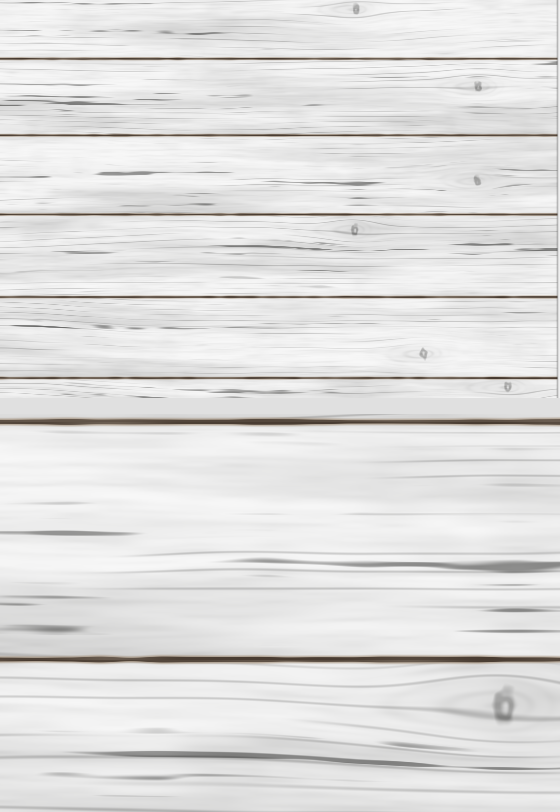
Top, the full canvas; bottom, a detail of the centre.
Give the GLSL for this texture, as a Shadertoy shader.

```glsl
// Whitewashed timber boards: six horizontal planks parted by thin brown seams.
// Each plank has its own stretched-noise grain, broken growth lines, a band of
// dark cracks and one knot that pushes the grain apart. Unit: canvas height.

const vec3 PAINT = vec3(0.972, 0.972, 0.972);
const vec3 INK = vec3(0.36, 0.36, 0.355);
const vec3 SEAM_DARK = vec3(0.27, 0.22, 0.18);
const vec3 SEAM_EDGE = vec3(0.66, 0.59, 0.51);
const vec3 MARGIN = vec3(0.94);
const int SEAMS = 5;
const float FIRST_SEAM = 0.053;
const float PITCH = 0.2;
const float SEAM_HALF = 0.0019;
const float LINE_FREQ = 62.0;    // growth lines per unit of height
const float LINE_WIDTH = 0.12;   // half width, as a share of their spacing
const float TONE_INK = 0.17;
const float FIBRE_INK = 0.11;
const float LINE_INK = 0.24;
const float CRACK_INK = 0.62;
const float MARGIN_X = 0.9955;   // share of canvas width

float hash(vec2 p) {
    vec3 h = fract(vec3(p.xyx) * 0.1031);
    h += dot(h, h.yzx + 33.33);
    return fract((h.x + h.y) * h.z);
}

float noise(vec2 p) {
    vec2 c = floor(p), f = fract(p);
    f = f * f * (3.0 - 2.0 * f);
    return mix(mix(hash(c), hash(c + vec2(1, 0)), f.x),
               mix(hash(c + vec2(0, 1)), hash(c + vec2(1, 1)), f.x), f.y);
}

float fbm(vec2 p) {
    float sum = 0.0, amp = 0.53;
    for (int k = 0; k < 4; k++) {
        sum += amp * noise(p);
        p = p * 2.03 + 17.3;
        amp *= 0.5;
    }
    return sum;
}

// Height of the seam above plank number id, slightly uneven
float seamHeight(float id) {
    return FIRST_SEAM + PITCH * id + 0.003 + 0.006 * sin(1.4 * id - 1.8);
}

// Centre of the knot of a plank
vec2 knotCentre(float id, float low, float high) {
    return vec2(1.08 + 0.2 * cos(1.85 * id - 0.2),
                mix(low, high, 0.58 + 0.3 * cos(2.8 * id)));
}

// Darkness of the wood at p
float woodInk(vec2 p, float id, float low, float high, float px) {
    vec2 q = p - knotCentre(id, low, high);

    // Grain coordinate: slow waves, spread around the knot
    float bend = exp(-dot(q * vec2(11.0, 26.0), q * vec2(11.0, 26.0)));
    float v = q.y * (1.0 - 0.75 * bend);
    v += 0.03 * (noise(vec2(p.x * 1.8 + id * 9.1, p.y * 5.0)) - 0.5);
    v += 0.004 * noise(vec2(p.x * 9.0, p.y * 22.0 + id * 5.0));
    vec2 g = vec2(p.x + id * 13.7, v + id * 3.1 + 5.0);

    // Broad tone and fine fibres
    float ink = TONE_INK * smoothstep(0.38, 0.82, fbm(g * vec2(2.0, 19.0)));
    float fibre = 0.6 * noise(g * vec2(8.0, 190.0)) + 0.4 * noise(g * vec2(30.0, 330.0));
    ink += FIBRE_INK * fibre * fibre;
    ink += 0.05 * smoothstep(0.5, 0.9, fbm(p * vec2(9.0, 16.0) + id));

    // Growth lines, broken along their length
    float phase = g.y * LINE_FREQ + 1.8 * noise(g * vec2(1.5, 11.0));
    float width = max(LINE_WIDTH, LINE_FREQ * px * 0.8);
    float line = 1.0 - smoothstep(0.0, width, abs(fract(phase) - 0.5));
    ink += LINE_INK * line * smoothstep(0.38, 0.78, noise(g * vec2(4.5, 42.0)));

    // Cracks, thickest in one band per plank and toward the left
    float t = (p.y - low) / (high - low);
    float offset = (t - 0.76 + 0.09 * id + 0.05 * sin(p.x * 3.0 + id)) / 0.085;
    float band = exp(-offset * offset) * mix(1.0, 0.35, smoothstep(0.2, 1.2, p.x));
    float zone = smoothstep(0.45, 0.8, noise(g * vec2(1.6, 17.0)));
    float crack = noise(g * vec2(5.0, 165.0)) * 0.8 + noise(g * vec2(24.0, 260.0)) * 0.2;
    float level = 0.81 - 0.15 * band - 0.07 * zone;
    ink += CRACK_INK * smoothstep(level, level + 0.17, crack) * (0.3 + 0.7 * max(band, zone));
    ink += 0.09 * band * noise(g * vec2(3.0, 60.0));

    // Knot: long rings drawn out to the left, around a small dark core
    vec2 stretch = vec2(q.x < 0.0 ? 0.2 : 0.45, 1.0);
    float r = length(q * stretch) + 0.006 * (noise(p * vec2(18.0, 45.0)) - 0.5);
    float ring = 0.5 + 0.5 * cos(r * 650.0);
    ink += exp(-r * r * 2600.0) * (0.07 + 0.15 * ring * ring * noise(p * vec2(30.0, 70.0)));
    float core = length(q * vec2(1.3, 0.8)) + 0.007 * (noise(p * 130.0) - 0.5);
    ink += 0.36 * (1.0 - smoothstep(0.001, 0.008, abs(core - 0.006)));
    return ink;
}

void mainImage(out vec4 fragColor, in vec2 fragCoord) {
    float px = 1.0 / iResolution.y;
    vec2 p = fragCoord * px;

    // Plank under this point
    float id = 0.0;
    for (int k = 0; k < SEAMS; k++) id += step(seamHeight(float(k)), p.y);
    float low = seamHeight(id - 1.0), high = seamHeight(id);
    vec3 color = mix(PAINT, INK, clamp(woodInk(p, id, low, high, px), 0.0, 0.9));

    // Seams with a worn, lighter brown rim
    float d = min(p.y - low, high - p.y);
    d += 0.0012 * (noise(vec2(p.x * 38.0, floor(p.y / PITCH + 0.25) * 7.0)) - 0.5);
    float wear = noise(vec2(p.x * 16.0, id * 4.0));
    color *= 1.0 - 0.1 * exp(-max(d, 0.0) * 220.0);
    color = mix(color, SEAM_EDGE, 0.75 * (1.0 - smoothstep(SEAM_HALF, SEAM_HALF + 0.002 + px * 0.5, d)));
    color = mix(color, SEAM_DARK, (0.65 + 0.35 * wear) * (1.0 - smoothstep(SEAM_HALF - px * 0.5, SEAM_HALF + px * 0.5, d)));

    // Pale margin at the right, with a thin shadow
    float edge = p.x - MARGIN_X * iResolution.x * px;
    color = mix(color, MARGIN, smoothstep(-px, px, edge));
    color *= 1.0 - 0.24 * exp(-edge * edge / 0.000006);
    fragColor = vec4(color, 1.0);
}
```
